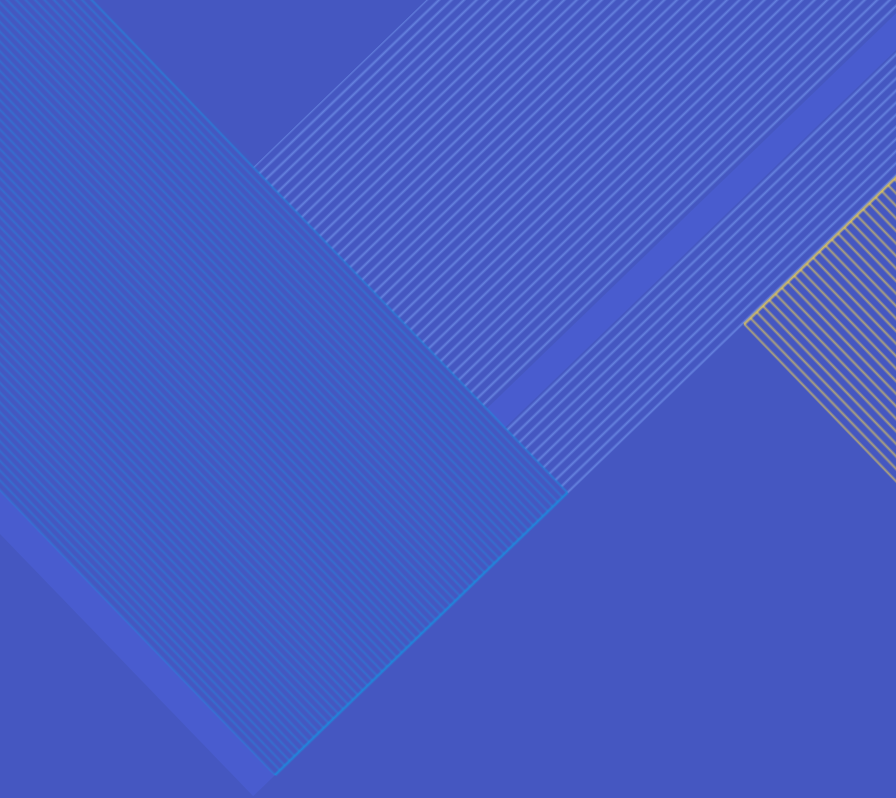
This background is drawn by a WebGL 2 fragment shader. Its source:

```glsl
#version 300 es
precision highp float;
// Flat blue background with tilted hatched panels and two plain ribbons.

uniform vec2 u_resolution;
out vec4 fragColor;

// Colours
const vec3 BASE   = vec3(0.270, 0.342, 0.757);
const vec3 RIBBON = vec3(0.286, 0.362, 0.812);
const vec3 CYAN   = vec3(0.140, 0.530, 0.870);
const vec3 BRIGHT = vec3(0.080, 0.580, 0.890);
const vec3 PALE   = vec3(0.480, 0.620, 0.950);
const vec3 YELLOW = vec3(0.950, 0.830, 0.310);

// Layout, in units of the canvas height
const vec2 CORNER = vec2(0.7111, 0.3827);   // where the main panels meet
const float TILT = 0.768;                   // angle of the rising axis
const float FAR = 4.0;                      // beyond the canvas
const float CYAN_LEFT = -0.5095;
const float RIBBON_LEFT = -0.5475;
const float PALE_TOP = -0.565;
const vec2 PALE_GAP = vec2(-0.1460, -0.1130);
const vec2 YELLOW_START = vec2(0.306, 0.002);

// Hatching
const float CYAN_STEP = 0.00849;
const float PALE_STEP = 0.0109;
const float YELLOW_STEP = 0.0109;
const float LINE_WIDTH = 0.0019;
const float EDGE_WIDTH = 0.0023;
const float SOFTNESS = 0.0034;              // fade across a line's sides

float pixel;

// Smooth coverage of the interval lo..hi
float band(float x, float lo, float hi) {
    return clamp(0.5 + min(x - lo, hi - x) / pixel, 0.0, 1.0);
}

// Smooth coverage of a line centred on zero
float stroke(float x, float width) {
    float fade = max(pixel, SOFTNESS);
    return clamp(0.5 + (0.5 * width - abs(x)) / fade, 0.0, 1.0);
}

// Parallel lines, repeated every period
float hatch(float x, float period) {
    return stroke((fract(x / period + 0.5) - 0.5) * period, LINE_WIDTH);
}

void main() {
    pixel = 1.0 / u_resolution.y;
    vec2 p = gl_FragCoord.xy * pixel - CORNER;

    // Tilted axes: "along" rises to the right, "across" falls to the right
    vec2 axis = vec2(cos(TILT), sin(TILT));
    float along = dot(p, axis);
    float across = dot(p, vec2(axis.y, -axis.x));
    vec3 color = BASE;

    // Plain ribbons
    float leftRibbon = band(along, RIBBON_LEFT, CYAN_LEFT) * band(across, -FAR, 0.0);
    float gap = band(across, PALE_GAP.x, PALE_GAP.y);
    float rightRibbon = gap * band(along, 0.0, FAR);
    color = mix(color, RIBBON, max(leftRibbon, rightRibbon));

    // Pale panel, its lines rising to the right
    float pale = band(along, 0.0, FAR) * band(across, PALE_TOP - LINE_WIDTH, LINE_WIDTH);
    color = mix(color, PALE, 0.75 * pale * (1.0 - gap) * hatch(across, PALE_STEP));

    // Cyan panel with brighter right and lower edges
    float cyan = band(along, CYAN_LEFT - LINE_WIDTH, LINE_WIDTH) * band(across, -FAR, 0.0);
    color = mix(color, CYAN, 0.58 * cyan * hatch(along, CYAN_STEP));
    float rightEdge = stroke(along, LINE_WIDTH) * band(across, -FAR, 0.0);
    color = mix(color, BRIGHT, 0.25 * rightEdge);
    float lowerEdge = stroke(across, EDGE_WIDTH) * band(along, CYAN_LEFT, 0.0);
    color = mix(color, BRIGHT, 0.9 * lowerEdge);

    // Yellow panel with a bright upper edge
    vec2 q = vec2(along, across) - YELLOW_START;
    float yellow = band(q.x, -LINE_WIDTH, FAR) * band(q.y, 0.0, FAR);
    color = mix(color, YELLOW, 0.75 * yellow * hatch(q.x, YELLOW_STEP));
    float yellowEdge = stroke(q.y, EDGE_WIDTH) * band(q.x, 0.0, FAR);
    color = mix(color, YELLOW, 0.95 * yellowEdge);

    fragColor = vec4(color, 1.0);
}
```
